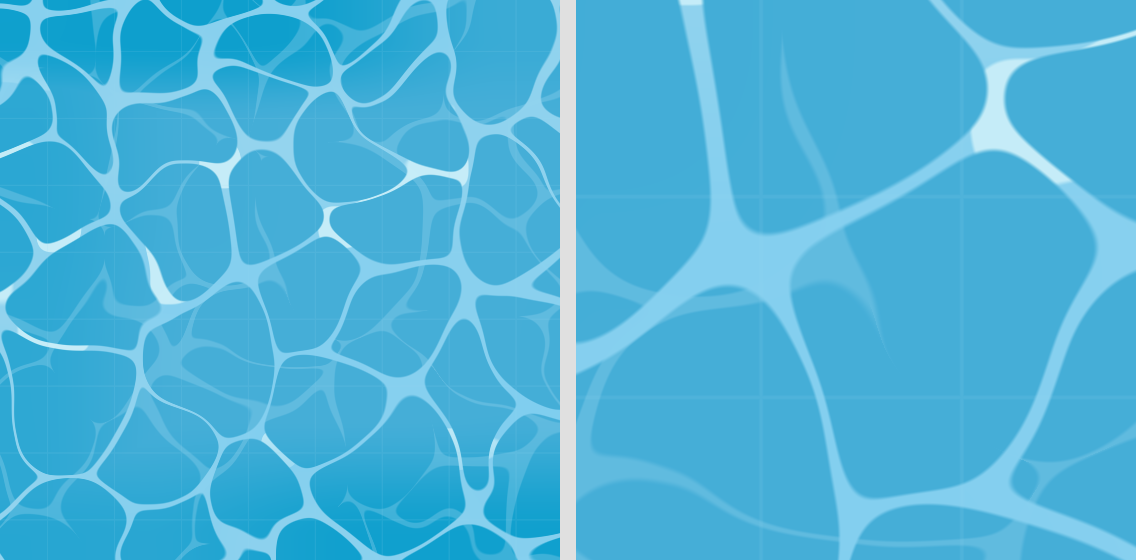
Left: the whole. Right: its middle third, enlarged.
A three.js fragment shader for this texture:

```glsl
// Sunlit pool water: rounded caustic webs in two layers over a faintly tiled blue floor.
varying vec2 vUv;

const vec3 WATER = vec3(0.270, 0.682, 0.845);
const vec3 DEEP_WATER = vec3(0.055, 0.625, 0.805);
const vec3 WEB_BLUE = vec3(0.505, 0.810, 0.940);
const vec3 WEB_PALE = vec3(0.590, 0.835, 0.935);
const vec3 GLINT = vec3(0.790, 0.935, 0.975);

const float WEB_SCALE = 6.6;       // web sites across the canvas
const float FAINT_SCALE = 7.0;
const float SPARSE_SHARE = 0.42;   // share of sites kept where cells are large
const float DENSE_SHARE = 1.0;     // and where they are small
const float JITTER = 0.86;
const float ROUNDING = 0.072;      // corner rounding, in site spacings
const float WARP = 0.26;
const float SOFTNESS = 0.0016;     // half width of an edge, in canvas units
const float FAINT_OPACITY = 0.33;
const float TILE = 0.1195;
const vec2 TILE_ORIGIN = vec2(0.085, 0.0716);
const float GROUT_OPACITY = 0.12;

vec2 hash2(vec2 p) {
  vec3 q = fract(p.xyx * vec3(0.1031, 0.1030, 0.0973));
  q += dot(q, q.yzx + 33.33);
  return fract((q.xx + q.yz) * q.zy);
}

float noise(vec2 p) {
  vec2 cell = floor(p);
  vec2 f = fract(p);
  f = f * f * f * (f * (f * 6.0 - 15.0) + 10.0);
  float low = mix(hash2(cell).x, hash2(cell + vec2(1.0, 0.0)).x, f.x);
  float high = mix(hash2(cell + vec2(0.0, 1.0)).x, hash2(cell + 1.0).x, f.x);
  return mix(low, high, f.y);
}

bool hasSite(vec2 cell) {
  float share = mix(SPARSE_SHARE, DENSE_SHARE, noise(cell * 0.43 + 7.0));
  return hash2(cell + 71.0).y < share;
}

vec2 sitePoint(vec2 cell) {
  return cell + 0.5 + JITTER * (hash2(cell) - 0.5);
}

// Smoothed distance to the nearest cell border, in site spacings.
float webDistance(vec2 p) {
  p += WARP * (vec2(noise(p * 1.3 + 13.0), noise(p * 1.3 + 47.0)) - 0.5) * 2.0;
  vec2 base = floor(p);
  vec2 nearest = vec2(9.0);
  for (int j = -2; j <= 2; j++) {
    for (int i = -2; i <= 2; i++) {
      vec2 cell = base + vec2(float(i), float(j));
      vec2 toSite = sitePoint(cell) - p;
      if (dot(toSite, toSite) < dot(nearest, nearest) && hasSite(cell)) nearest = toSite;
    }
  }
  // An exponential minimum over the bisectors rounds the corners.
  float total = 0.0;
  for (int j = -3; j <= 3; j++) {
    for (int i = -3; i <= 3; i++) {
      vec2 cell = base + vec2(float(i), float(j));
      vec2 toSite = sitePoint(cell) - p;
      vec2 gap = toSite - nearest;
      if (dot(gap, gap) > 0.0001 && hasSite(cell)) {
        float border = dot(0.5 * (toSite + nearest), normalize(gap));
        total += exp(-border / ROUNDING);
      }
    }
  }
  return -ROUNDING * log(max(total, 0.000001));
}

// Coverage of a web whose half width is given in canvas units.
float web(vec2 uv, float scale, vec2 offset, float halfWidth) {
  float d = webDistance(uv * scale + offset) / scale;
  return 1.0 - smoothstep(-SOFTNESS, SOFTNESS, d - halfWidth);
}

vec3 waterColor(vec2 uv) {
  float top = smoothstep(0.78, 0.93, uv.y) * (1.0 - 0.75 * smoothstep(0.50, 0.90, uv.x));
  float bottom = (1.0 - smoothstep(0.04, 0.27, uv.y)) * mix(0.55, 1.0, smoothstep(0.25, 0.65, uv.x));
  float side = 0.42 * (1.0 - smoothstep(0.05, 0.35, uv.x));
  float depth = max(max(top, bottom), side) + 0.10 * (noise(uv * 3.0 + 5.0) - 0.5);
  return mix(WATER, DEEP_WATER, clamp(depth, 0.0, 1.0));
}

float grout(vec2 uv) {
  vec2 d = abs(fract((uv - TILE_ORIGIN) / TILE + 0.5) - 0.5) * TILE;
  return 1.0 - smoothstep(0.0004, 0.0018, min(d.x, d.y));
}

void main() {
  vec3 color = waterColor(vUv);

  // Faint deeper web, tapering away in places
  float faintWidth = mix(-0.006, 0.0105, noise(vUv * 7.0 + 31.0));
  float faint = web(vUv, FAINT_SCALE, vec2(37.3, 18.6), faintWidth);
  color = mix(color, WEB_PALE, faint * FAINT_OPACITY);

  // Bright surface web
  float webWidth = mix(0.0022, 0.0074, noise(vUv * 8.0 + 3.0));
  float bright = web(vUv, WEB_SCALE, vec2(11.7, 52.4), webWidth);
  vec3 webColor = mix(WEB_BLUE, WEB_PALE, noise(vUv * 4.0 + 61.0));

  // Short glints around the middle of the pool
  float middle = 1.0 - smoothstep(0.22, 0.42, abs(vUv.y - 0.5));
  float glint = smoothstep(0.74, 0.76, noise(vUv * 10.0 + 83.0)) * middle;
  webColor = mix(webColor, GLINT, glint);
  color = mix(color, webColor, bright * 0.97);

  color = mix(color, WEB_PALE, grout(vUv) * GROUT_OPACITY);
  gl_FragColor = vec4(color, 1.0);
}
```
